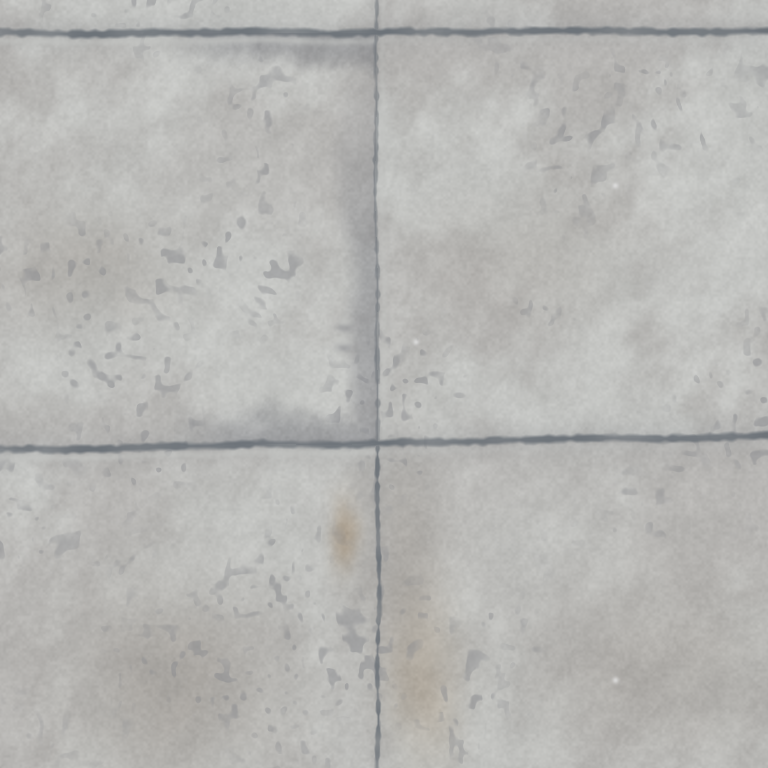
Give the GLSL for this texture, as a three.js fragment shader.

```glsl
// Weathered concrete paving slabs with rough, shadowed joints
#define SLAB vec2(0.53, 0.535)
#define CROSSING vec2(0.491, 0.423)
#define JOINT_WIDTH vec2(0.0023, 0.0042)
#define STONE vec3(0.715, 0.71, 0.70)
#define PALE vec3(0.765, 0.77, 0.76)
#define WARM vec3(0.645, 0.63, 0.61)
#define SHADE vec3(0.54, 0.545, 0.56)
#define GROOVE vec3(0.42, 0.445, 0.47)
#define RUST vec3(0.66, 0.60, 0.52)
#define GRAIN 0.055

varying vec2 vUv;

float hash(vec2 p) {
  vec3 q = fract(vec3(p.xyx) * 0.1031);
  q += dot(q, q.yzx + 33.33);
  return fract((q.x + q.y) * q.z);
}

float noise(vec2 p) {
  vec2 i = floor(p), f = fract(p);
  f = f * f * (3.0 - 2.0 * f);
  return mix(mix(hash(i), hash(i + vec2(1.0, 0.0)), f.x),
             mix(hash(i + vec2(0.0, 1.0)), hash(i + 1.0), f.x), f.y);
}

float fbm(vec2 p) {
  float sum = 0.0, amp = 0.5;
  for (int i = 0; i < 5; i++) {
    sum += amp * noise(p);
    p = mat2(1.6, 1.2, -1.2, 1.6) * p + 7.3;
    amp *= 0.5;
  }
  return sum / 0.97;
}

// Soft elliptical stain
float blob(vec2 p, vec2 centre, vec2 radius) {
  vec2 d = (p - centre) / radius;
  return exp(-dot(d, d));
}

void main() {
  vec2 uv = vUv;
  vec2 ragged = uv + 0.05 * (vec2(fbm(uv * 9.0), fbm(uv * 9.0 + 40.0)) - 0.5);

  // Slab grid, with slightly tilted and wavering joints
  float tilt = mix(0.018, 0.003, smoothstep(0.45, 0.95, uv.y));
  vec2 bend = vec2(-0.004 * (uv.y - 0.5), tilt * (uv.x - CROSSING.x));
  bend += 0.004 * (vec2(noise(uv.yy * 8.0), noise(uv.xx * 9.0 + 5.0)) - 0.5);
  vec2 grid = (uv - CROSSING - bend) / SLAB;
  vec2 slab = floor(grid);
  vec2 side = (fract(grid + 0.5) - 0.5) * SLAB;
  vec2 gap = abs(side);
  float upper = step(0.0, slab.y), left = step(slab.x, -0.5);

  // Cloudy mottling, different on each slab
  float cloud = fbm(uv * 5.0 + slab * 13.7);
  float streak = fbm(mat2(0.8, 0.6, -0.6, 0.8) * uv * vec2(34.0, 22.0));
  vec3 color = mix(STONE, PALE, smoothstep(0.36, 0.68, cloud * 0.75 + streak * 0.25));

  // Pale bloom and warm stains
  float bloom = blob(ragged, vec2(0.06, 0.54), vec2(0.13, 0.08))
              + blob(ragged, vec2(0.35, 0.32), vec2(0.14, 0.09))
              + blob(ragged, vec2(0.70, 0.29), vec2(0.13, 0.09))
              + 0.6 * blob(ragged, vec2(0.30, 0.72), vec2(0.14, 0.16));
  color = mix(color, PALE, 0.7 * min(bloom, 1.0));
  float stain = 0.7 * blob(ragged, vec2(0.12, 0.65), vec2(0.11, 0.07))
              + blob(ragged, vec2(0.23, 0.11), vec2(0.14, 0.13))
              + 0.6 * blob(ragged, vec2(0.88, 0.13), vec2(0.20, 0.13))
              + 0.45 * blob(ragged, vec2(0.70, 0.67), vec2(0.12, 0.09))
              + 0.7 * blob(ragged, vec2(0.53, 0.28), vec2(0.05, 0.16));
  color = mix(color, WARM, min(stain, 1.0) * (0.6 + 0.5 * streak));
  float rust = 0.75 * blob(ragged, vec2(0.455, 0.305), vec2(0.016, 0.04))
             + 0.45 * blob(ragged, vec2(0.55, 0.11), vec2(0.045, 0.10));
  color = mix(color, RUST, rust);

  // Grime gathered along the slab edges
  float grime = 0.30 * exp(-gap.y / 0.016) + 0.14 * exp(-gap.x / 0.012);
  float sideGrime = 1.0 - smoothstep(0.022, 0.055, gap.x + 0.06 * (cloud - 0.5));
  float baseGrime = (1.0 - smoothstep(0.018, 0.060, gap.y + 0.04 * (streak - 0.5)))
                  * smoothstep(0.20, 0.34, uv.x);
  float corner = max(sideGrime * smoothstep(1.0, 0.6, uv.y), baseGrime);
  grime += 0.50 * corner * upper * left * step(side.x, 0.0) * step(uv.y, 0.957);
  color = mix(color, SHADE, clamp(grime, 0.0, 0.8));

  // Fine grain and clustered pits
  float grit = 0.6 * noise(uv * 190.0) + 0.4 * noise(uv * 330.0);
  color += GRAIN * (grit - 0.5) + 0.07 * (streak - 0.5);
  float cluster = smoothstep(0.50, 0.68, fbm(uv * 6.0 + 21.0))
                + blob(ragged, vec2(0.83, 0.89), vec2(0.07, 0.03))
                + blob(ragged, vec2(0.75, 0.77), vec2(0.05, 0.06))
                + blob(ragged, vec2(0.70, 0.59), vec2(0.04, 0.02));
  float pit = smoothstep(0.68, 0.86, noise(ragged * vec2(95.0, 80.0)));
  color = mix(color, SHADE, 0.5 * pit * min(cluster, 1.0));

  // Rare bright chips
  vec2 cell = floor(uv * 14.0);
  vec2 chipAt = (cell + 0.2 + 0.6 * vec2(hash(cell + 3.0), hash(cell + 9.0))) / 14.0;
  float chip = blob(uv, chipAt, vec2(0.004)) * step(0.965, hash(cell + 17.0));
  color = mix(color, vec3(0.88), 0.8 * chip);

  // Two raised lumps, lit from above
  for (int i = 0; i < 2; i++) {
    vec2 lump = vec2(0.448, 0.555 + 0.026 * float(i));
    color = mix(color, SHADE, 0.6 * blob(uv, lump - vec2(0.0, 0.007), vec2(0.010, 0.006)));
    color = mix(color, PALE, 0.7 * blob(uv, lump, vec2(0.008, 0.006)));
  }

  // Worn pale lips beside the joints
  float lip = blob(side, vec2(0.0, -0.011), vec2(9.0, 0.005)) * mix(0.3, 0.75, left);
  lip = max(lip, 0.45 * blob(side, vec2(0.008, 0.0), vec2(0.004, 9.0)) * upper);
  color = mix(color, PALE, lip * (0.5 + 0.5 * streak));

  // Ragged dark grooves
  vec2 rough = 0.0035 * (vec2(noise(uv * 120.0), noise(uv * 105.0 + 8.0)) - 0.5);
  vec2 groove = 1.0 - smoothstep(JOINT_WIDTH * 0.3, JOINT_WIDTH * 1.8, gap + rough);
  groove.x *= mix(0.8, 0.55, upper) * (0.7 + 0.5 * noise(uv.yy * 30.0));
  groove.y *= 0.65 + 0.35 * noise(uv.xx * 16.0);
  color = mix(color, GROOVE, clamp(max(groove.x, groove.y), 0.0, 1.0));

  gl_FragColor = vec4(color, 1.0);
}
```
